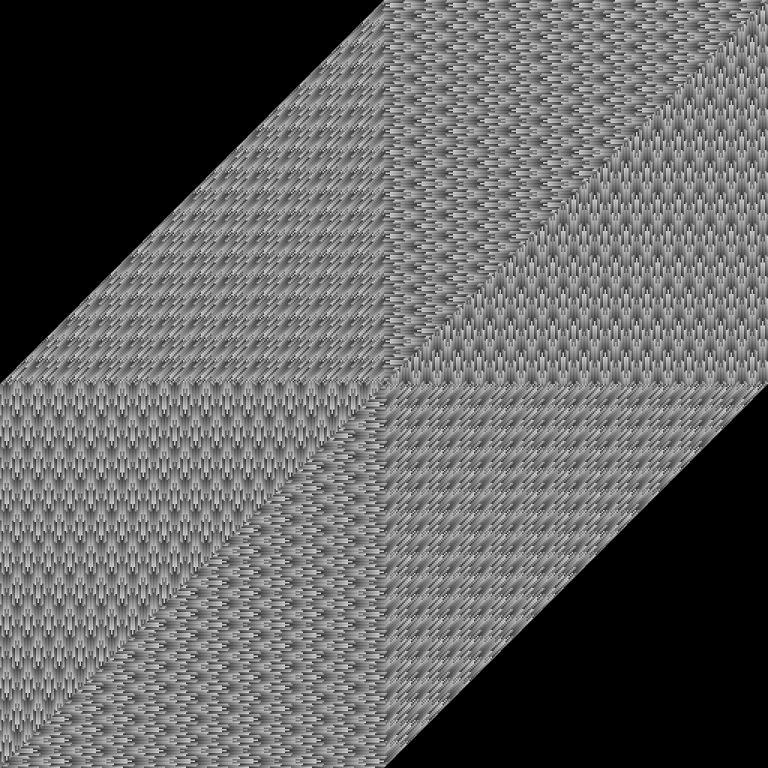
A Shadertoy shader for this pattern:

```glsl
const float RINGS = 256.0;         // rings from the centre to the canvas edge
const float SCALE_PERIOD = 42.0;   // spiral steps per row of scales
const float STROKE_PERIOD = 14.0;  // spiral steps per short stroke
const float MID_GRAY = 0.51;
const float SCALE_CONTRAST = 0.15;
const float STROKE_CONTRAST = 0.17;
const int SAMPLES = 2;             // samples per pixel side

// Radius of a sheared hexagon
float hexRadius(vec2 p) {
    return max(max(abs(p.x), abs(p.y)), abs(p.x - p.y));
}

// Counterclockwise position along the ring through a cell
float ringPosition(vec2 cell, float ring) {
    return abs(cell.x) == ring
        ? cell.y * sign(cell.x)
        : -cell.x * sign(cell.y);
}

// Sawtooth from -1 to 1
float ramp(float index, float period) {
    return 2.0 * fract((index + 0.5) / period) - 1.0;
}

// Spiral index grows as three ring radii squared, which staggers the scales
float spiralShade(vec2 cell) {
    float ring = hexRadius(cell);
    float index = 3.0 * ring * ring + ringPosition(cell, ring);
    return MID_GRAY
        + SCALE_CONTRAST * ramp(index, SCALE_PERIOD)
        + STROKE_CONTRAST * ramp(index, STROKE_PERIOD);
}

void mainImage(out vec4 fragColor, in vec2 fragCoord) {
    vec2 scale = 2.0 * RINGS / iResolution.xy;

    // Average the cells under the pixel
    float shade = 0.0;
    for (int j = 0; j < SAMPLES; j++) {
        for (int i = 0; i < SAMPLES; i++) {
            vec2 offset = (vec2(i, j) + 0.5) / float(SAMPLES) - 0.5;
            vec2 cell = floor((fragCoord + offset) * scale - RINGS);
            shade += spiralShade(cell);
        }
    }
    shade /= float(SAMPLES * SAMPLES);

    // Cut away the two corners with a soft diagonal edge
    vec2 p = fragCoord * scale - RINGS;
    float edgeWidth = max(scale.x, scale.y);
    float inside = 1.0 - smoothstep(-edgeWidth, edgeWidth, abs(p.x - p.y) - RINGS);
    fragColor = vec4(vec3(shade * inside), 1.0);
}
```
